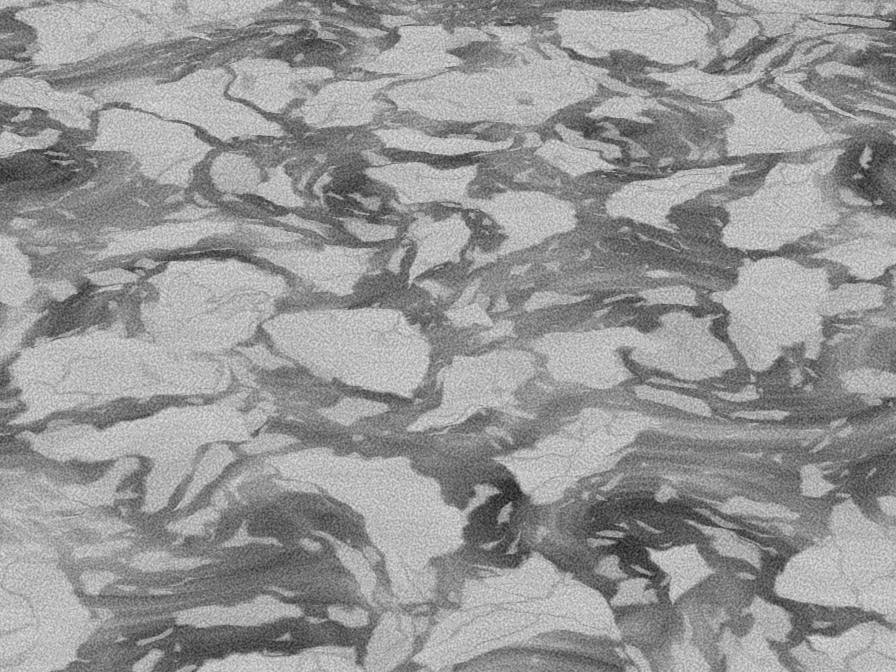
This texture is drawn by a Shadertoy shader. Its source:

```glsl
const float HORIZON = 2.6;        // height of the vanishing line
const float GROUND_DEPTH = 4.0;   // vertical foreshortening
const float FLOE_SCALE = 3.7;
const float RUBBLE_SCALE = 8.5;
const float CRUMB_SCALE = 23.0;
const float EDDY_SCALE = 1.7;
const float EDDY_TWIST = 2.8;
const float WATER_TONE = 0.475;
const float WATER_CONTRAST = 0.30;
const float FLOE_TONE = 0.735;
const float CRACK_DEPTH = 0.10;
const float GRAIN_SCALE = 290.0;
const float GRAIN_AMOUNT = 0.15;

vec2 hash2(vec2 cell) {
    uvec2 q = uvec2(ivec2(cell) + 4096);
    uint h = q.x * 1597334673u ^ q.y * 3812015801u;
    h = (h ^ (h >> 15)) * 2246822519u;
    h ^= h >> 13;
    uint k = h * 3266489917u;
    k ^= k >> 16;
    return vec2(k & 65535u, k >> 16) / 65535.0;
}

float gradientDot(vec2 cell, vec2 offset) {
    float a = 6.2832 * hash2(cell).x;
    return dot(vec2(cos(a), sin(a)), offset);
}

float gradientNoise(vec2 p) {
    vec2 i = floor(p), f = p - i;
    vec2 u = f * f * f * (f * (f * 6.0 - 15.0) + 10.0);
    vec2 e = vec2(1, 0);
    return 1.4 * mix(
        mix(gradientDot(i, f), gradientDot(i + e, f - e), u.x),
        mix(gradientDot(i + e.yx, f - e.yx), gradientDot(i + 1.0, f - 1.0), u.x), u.y);
}

float fbm(vec2 p) {
    float sum = 0.0, amp = 0.6;
    for (int i = 0; i < 5; i++) {
        sum += amp * gradientNoise(p);
        p = mat2(1.6, 1.2, -1.2, 1.6) * p + 7.3;
        amp *= 0.55;
    }
    return sum;
}

vec2 noiseWarp(vec2 p) {
    return vec2(gradientNoise(p), gradientNoise(p + 31.7));
}

// Twists space around scattered centres; z is the closeness to a centre
vec3 eddies(vec2 p) {
    vec2 g = p * EDDY_SCALE, base = floor(g), shift = vec2(0);
    float core = 0.0;
    for (int y = -1; y <= 1; y++)
    for (int x = -1; x <= 1; x++) {
        vec2 cell = base + vec2(x, y), rnd = hash2(cell + 90.0);
        vec2 r = g - cell - 0.2 - 0.6 * rnd;
        float fall = exp(-9.0 * dot(r, r));
        float a = EDDY_TWIST * fall * (rnd.y > 0.35 ? 1.0 : -0.8);
        shift += mat2(cos(a), sin(a), -sin(a), cos(a)) * r - r;
        core += fall * fall * rnd.x;
    }
    return vec3(p + shift / EDDY_SCALE, core);
}

// x: distance to the cell border, y: random value of the cell
vec2 plates(vec2 p) {
    vec2 base = floor(p), nearest = vec2(0), id = vec2(0);
    float best = 9.0, border = 9.0;
    for (int y = -1; y <= 1; y++)
    for (int x = -1; x <= 1; x++) {
        vec2 cell = base + vec2(x, y), r = cell + hash2(cell) - p;
        if (dot(r, r) < best) { best = dot(r, r); nearest = r; id = cell; }
    }
    for (int y = -2; y <= 2; y++)
    for (int x = -2; x <= 2; x++) {
        vec2 cell = id + vec2(x, y), r = cell + hash2(cell) - p, d = r - nearest;
        if (dot(d, d) > 1e-4) border = min(border, dot(0.5 * (r + nearest), normalize(d)));
    }
    return vec2(border, hash2(id + 50.0).x);
}

float iceMask(vec2 p, float gap, float spread, float soft) {
    vec2 plate = plates(p);
    float inset = gap + spread * plate.y * plate.y;
    return smoothstep(inset - soft, inset + soft, plate.x);
}

void mainImage(out vec4 fragColor, in vec2 fragCoord) {
    // Tilted ground plane
    vec2 uv = fragCoord / iResolution.y;
    float depth = HORIZON / (HORIZON - uv.y);
    vec2 ground = vec2((uv.x - 0.667) * depth, GROUND_DEPTH * depth);

    // Currents
    vec3 eddy = eddies(ground);
    vec2 flow = eddy.xy + 0.12 * noiseWarp(ground * 2.6);
    vec2 drift = mix(ground, eddy.xy, 0.3) + 0.09 * noiseWarp(ground * 3.1)
               + 0.026 * noiseWarp(ground * 12.0) + 0.008 * noiseWarp(ground * 37.0);
    float open = gradientNoise(ground * 1.9 + 4.0);

    // Water and slush
    float swirl = fbm(flow * vec2(2.2, 4.2));
    float wisps = fbm(flow * vec2(7.0, 17.0) + 2.0 * swirl);
    float tone = WATER_TONE + WATER_CONTRAST * swirl + 0.11 * wisps
               - 0.07 * open - 0.17 * eddy.z;
    float slush = smoothstep(0.05, 0.5, fbm(drift * 5.0 + 11.0) - 0.2 * open);
    tone += 0.10 * slush;

    // Ice of three sizes
    float floe = iceMask(drift * FLOE_SCALE, 0.06 + 0.12 * open + 0.1 * eddy.z, 0.62, 0.022);
    float rubble = iceMask(drift * RUBBLE_SCALE + 5.0, 0.15 + 0.2 * open, 0.75, 0.05);
    float crumbs = iceMask(drift * CRUMB_SCALE + 9.0, 0.25 - 0.2 * slush, 0.8, 0.09);
    float ice = max(floe, max(0.85 * rubble, 0.7 * crumbs));

    // Ice surface with fine cracks
    float crackEdge = plates(drift * 9.0 + 0.25 * noiseWarp(drift * 15.0)).x;
    float cracked = smoothstep(-0.15, 0.3, gradientNoise(ground * 4.0 + 17.0));
    float surface = FLOE_TONE + 0.05 * fbm(drift * vec2(6.0, 13.0))
                  - CRACK_DEPTH * cracked * (1.0 - smoothstep(0.01, 0.06, crackEdge));
    tone = mix(tone, surface, ice);

    // Film grain and faint scan lines
    mat2 turn = mat2(0.8, 0.6, -0.6, 0.8);
    tone += GRAIN_AMOUNT * gradientNoise(turn * uv * GRAIN_SCALE);
    tone += 0.015 * gradientNoise(vec2(uv.x * 2.0, uv.y * 170.0));
    fragColor = vec4(vec3(clamp(tone, 0.0, 1.0)), 1.0);
}
```
